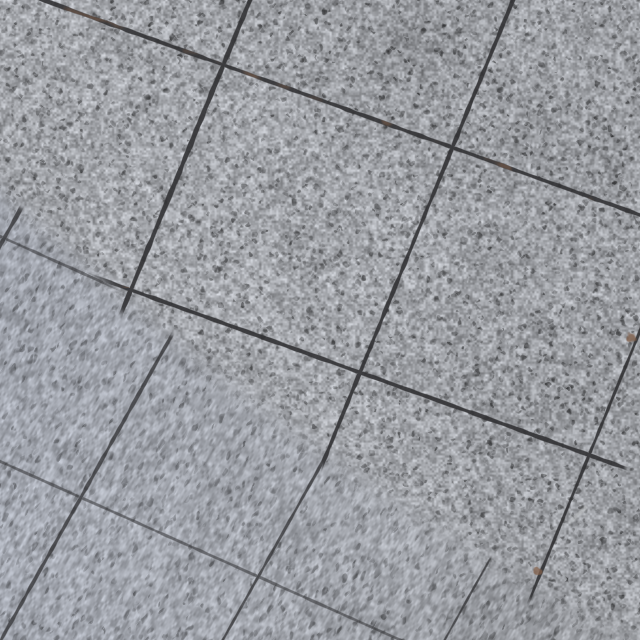
Reproduce this texture procedurally as a Shadertoy shader.

```glsl
const vec3 STONE_TINT = vec3(0.985, 1.0, 1.03);
const vec3 COOL_TINT = vec3(0.975, 1.0, 1.055);
const vec3 JOINT_COLOR = vec3(0.19, 0.19, 0.20);
const vec3 RUST_COLOR = vec3(0.42, 0.31, 0.24);
const vec3 SCRATCH_COLOR = vec3(0.76, 0.77, 0.78);
const float STONE_LEVEL = 0.645;
const float GRAIN_SCALE = 150.0;
const float SPECK_SCALE = 88.0;
const float SPECK_SHARE = 0.5;
const float SPECK_DEPTH = 0.24;
const float JOINT_HALF_WIDTH = 0.0030;

// Slab lattices: a corner, the step along a row, the step up a column
const vec2 UPPER_CORNER = vec2(0.5625, 0.418);
const vec2 UPPER_ROW = vec2(0.358, -0.129);
const vec2 UPPER_COLUMN = vec2(0.1445, 0.3516);
const vec2 LOWER_CORNER = vec2(0.4036, 0.099);
const vec2 LOWER_ROW = vec2(0.2773, -0.1237);
const vec2 LOWER_COLUMN = vec2(0.1576, 0.2813);

float hash(vec2 p) {
    vec3 h = fract(p.xyx * 0.1031);
    h += dot(h, h.yzx + 33.33);
    return fract((h.x + h.y) * h.z);
}

float noise(vec2 p) {
    vec2 i = floor(p), f = fract(p);
    f = f * f * (3.0 - 2.0 * f);
    return mix(mix(hash(i), hash(i + vec2(1, 0)), f.x),
               mix(hash(i + vec2(0, 1)), hash(i + vec2(1, 1)), f.x), f.y);
}

// Scattered dark mineral grains, 0 to 1
float specks(vec2 p) {
    vec2 cell = floor(p);
    float dark = 0.0;
    for (int y = -1; y <= 1; y++)
    for (int x = -1; x <= 1; x++) {
        vec2 id = cell + vec2(x, y);
        vec2 center = id + vec2(hash(id + 11.0), hash(id + 47.0));
        float radius = mix(0.18, 0.42, hash(id + 83.0));
        float present = step(hash(id + 5.0), SPECK_SHARE);
        float dotMask = 1.0 - smoothstep(radius * 0.5, radius + 0.12, length(p - center));
        dark = max(dark, dotMask * present * mix(0.35, 1.0, hash(id + 29.0)));
    }
    return dark;
}

float stone(vec2 p, float contrast) {
    float grain = (noise(p * GRAIN_SCALE) - 0.5) * 0.20
                + (noise(p * GRAIN_SCALE * 2.0 + 17.0) - 0.5) * 0.19;
    vec2 warp = vec2(noise(p * 190.0), noise(p * 190.0 + 61.0)) * 0.5;
    return STONE_LEVEL + contrast * (grain - SPECK_DEPTH * specks(p * SPECK_SCALE + warp));
}

// Joint coverage: x for the lines up the columns, y for the rows
vec2 joints(vec2 p, vec2 corner, vec2 row, vec2 column, float widthScale, float soft) {
    mat2 lattice = mat2(row, column);
    vec2 q = inverse(lattice) * (p - corner);
    vec2 line = floor(q + 0.5);
    vec2 dist = abs(q - line) * abs(determinant(lattice)) / vec2(length(column), length(row));
    vec2 halfWidth = JOINT_HALF_WIDTH * widthScale * vec2(1.0 - 0.22 * line.x, 1.0);
    halfWidth *= 0.75 + 0.5 * noise(p * 70.0);
    return 1.0 - smoothstep(halfWidth - soft, halfWidth + soft, dist);
}

float segmentDistance(vec2 p, vec2 a, vec2 b) {
    vec2 d = b - a;
    return length(p - a - d * clamp(dot(p - a, d) / dot(d, d), 0.0, 1.0));
}

void mainImage(out vec4 fragColor, in vec2 fragCoord) {
    vec2 p = fragCoord / iResolution.xy;
    float soft = max(0.8 / iResolution.y, 0.0012);

    // Curved seam where the two lattices slip past each other
    float seam = p.y - (0.707 - 0.9 * p.x + 0.192 * p.x * p.x);
    float lower = 1.0 - smoothstep(-0.05, 0.03, seam);

    // Granite, with grains drawn out along the columns below the seam
    vec2 along = normalize(LOWER_COLUMN);
    vec2 stretched = vec2(dot(p, vec2(along.y, -along.x)) * 1.1, dot(p, along) * 0.6);
    float level = mix(stone(p, 1.0), stone(stretched + 3.0, 0.8), lower);
    level += (noise(p * 5.0 + 9.0) - 0.5) * 0.04 + (noise(p * 18.0) - 0.5) * 0.03;
    level -= 0.055 * (1.0 - smoothstep(0.0, 0.1, length(p - vec2(0.64, 0.92))));
    level += 0.025 * (0.5 - p.x);
    vec3 color = level * mix(STONE_TINT, COOL_TINT, lower * (1.0 - p.x));

    // Joints of both lattices
    vec2 upperJoint = joints(p, UPPER_CORNER, UPPER_ROW, UPPER_COLUMN, 1.0, soft);
    upperJoint *= smoothstep(vec2(-0.045, -0.02), vec2(-0.02, 0.01), vec2(seam));
    upperJoint.y *= 1.0 - smoothstep(0.972, 0.984, p.x) * step(p.y, 0.4);
    vec2 lowerJoint = joints(p, LOWER_CORNER, LOWER_ROW, LOWER_COLUMN, 0.72, soft);
    lowerJoint *= (1.0 - smoothstep(-0.01, 0.005, seam)) * vec2(0.85, 0.62);
    float joint = max(max(upperJoint.x, upperJoint.y), max(lowerJoint.x, lowerJoint.y));
    float rust = upperJoint.y * smoothstep(0.6, 0.85, noise(p * 38.0)) * step(0.55, p.y);
    color = mix(color, mix(JOINT_COLOR, RUST_COLOR, rust * 0.7), joint * 0.9);

    // Pale scratch and two flecks of debris
    float scratch = segmentDistance(p, vec2(0.795, 0.093), vec2(0.915, 0.207));
    float wear = smoothstep(0.25, 0.6, noise(p * 30.0));
    color = mix(color, SCRATCH_COLOR, wear * 0.6 * (1.0 - smoothstep(0.001, 0.005, scratch)));
    float fleck = min(length(p - vec2(0.841, 0.107)), length(p - vec2(0.986, 0.472)));
    fleck += 0.006 * (noise(p * 160.0) - 0.5);
    color = mix(color, RUST_COLOR * 1.2, 0.75 * (1.0 - smoothstep(0.004, 0.009, fleck)));

    fragColor = vec4(clamp(color, 0.0, 1.0), 1.0);
}
```
